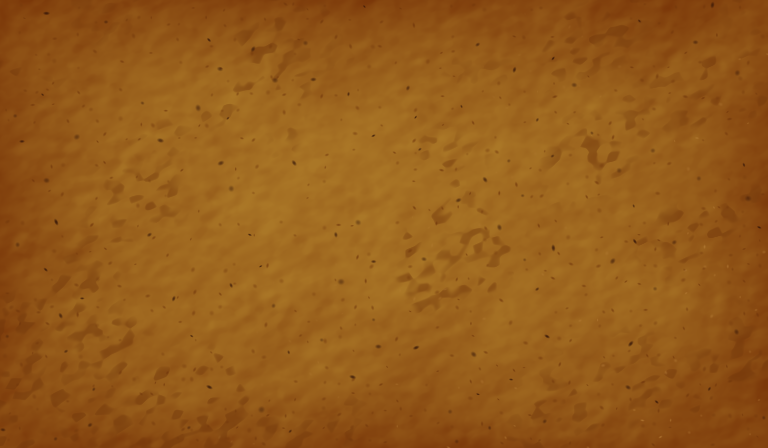
Give the GLSL for this texture, as a Shadertoy shader.

```glsl
const vec3 EDGE_BROWN = vec3(0.515, 0.262, 0.056);
const vec3 CENTRE_OCHRE = vec3(0.643, 0.433, 0.136);
const vec3 STAIN_BROWN = vec3(0.44, 0.21, 0.04);
const vec3 SPECK_DARK = vec3(0.20, 0.08, 0.03);
const vec3 FLECK_PALE = vec3(0.74, 0.52, 0.24);

const vec2 VIGNETTE_REACH = vec2(0.18, 0.13);
const float FIBRE_ANGLE = 0.5;
const float FIBRE_STRETCH = 0.65;
const float MOTTLE_STRENGTH = 0.85;
const float RELIEF_STRENGTH = 0.22;
const float RELIEF_SCALE = 48.0;
const float STAIN_STRENGTH = 0.45;

vec3 hash3(vec2 cell, float seed) {
    vec3 h = fract(vec3(cell.xyx + seed * 17.3) * vec3(0.1031, 0.1030, 0.0973));
    h += dot(h, h.yxz + 33.33);
    return fract((h.xxy + h.yzz) * h.zyx);
}

mat2 rotation(float angle) {
    float c = cos(angle), s = sin(angle);
    return mat2(c, -s, s, c);
}

// Smooth cellular noise: random cell values blended by distance
float cellNoise(vec2 p, float seed) {
    vec2 cell = floor(p);
    float total = 0.0, weights = 0.0;
    for (int y = -1; y <= 1; y++) {
        for (int x = -1; x <= 1; x++) {
            vec2 neighbour = cell + vec2(x, y);
            vec3 h = hash3(neighbour, seed);
            vec2 d = neighbour + h.xy - p;
            float w = exp(-5.0 * dot(d, d));
            total += w * h.z;
            weights += w;
        }
    }
    return total / weights;
}

// Layered cellular noise, from broad clouds to fine grain
float mottle(vec2 p) {
    float sum = 0.0, amplitude = 0.3, scale = 4.0, weights = 0.0;
    for (int i = 0; i < 5; i++) {
        sum += amplitude * cellNoise(p * scale, float(i) + 1.0);
        weights += amplitude;
        amplitude *= 0.85;
        scale *= 2.2;
    }
    return sum / weights;
}

// Coverage of scattered soft oval specks, one candidate per cell
float specks(vec2 p, float scale, float density, float radius, float seed) {
    vec2 cell = floor(p * scale);
    vec3 place = hash3(cell, seed);
    vec3 look = hash3(cell, seed + 5.0);
    vec2 d = p - (cell + 0.2 + 0.6 * place.xy) / scale;
    d = rotation(look.x * 6.283) * d * vec2(1.0, 1.0 + look.y);
    float size = radius * mix(0.6, 1.35, look.z);
    float softness = 0.5 * size + 0.7 / iResolution.y;
    float disc = 1.0 - smoothstep(size - softness, size + softness, length(d));
    return disc * step(place.z, density) * mix(0.4, 1.0, look.y);
}

void mainImage(out vec4 fragColor, in vec2 fragCoord) {
    vec2 p = fragCoord / iResolution.y;
    float width = iResolution.x / iResolution.y;
    vec2 fibre = rotation(FIBRE_ANGLE) * p * vec2(1.0, 1.0);
    fibre = fibre * vec2(FIBRE_STRETCH, 1.0) + 9.0;

    // Darkened borders
    vec2 inset = min(p, vec2(width, 1.0) - p);
    vec2 fade = 1.0 - exp(-inset / VIGNETTE_REACH);
    float tone = fade.x * fade.y;

    // Clouded paper with a raised grain
    tone += MOTTLE_STRENGTH * (mottle(fibre) - 0.5);
    vec2 lightStep = vec2(-0.1, 0.4);
    float high = cellNoise(fibre * RELIEF_SCALE + lightStep, 7.0);
    float low = cellNoise(fibre * RELIEF_SCALE - lightStep, 7.0);
    tone += RELIEF_STRENGTH * (high - low);
    vec3 colour = mix(EDGE_BROWN, CENTRE_OCHRE, clamp(tone, -0.25, 1.2));

    // Small brown stains gathered in patches
    float patches = smoothstep(0.4, 0.75, cellNoise(fibre * 8.0, 11.0));
    float stain = smoothstep(0.58, 0.9, cellNoise(fibre * 62.0, 12.0));
    colour = mix(colour, STAIN_BROWN, STAIN_STRENGTH * stain * patches);

    // Faint and strong dark specks, then a few pale flecks
    float faint = specks(p, 31.0, 0.32, 0.0034, 21.0);
    float strong = specks(rotation(0.4) * p + 3.0, 11.0, 0.45, 0.0042, 22.0);
    float pale = specks(rotation(0.9) * p + 5.0, 26.0, 0.12, 0.0028, 23.0);
    colour = mix(colour, STAIN_BROWN, 0.7 * faint);
    colour = mix(colour, SPECK_DARK, 0.85 * strong);
    float paleCorner = smoothstep(0.2, 1.0, p.x / width - 0.5 * p.y + 0.2);
    colour = mix(colour, FLECK_PALE, 0.6 * pale * paleCorner);

    fragColor = vec4(colour, 1.0);
}
```
